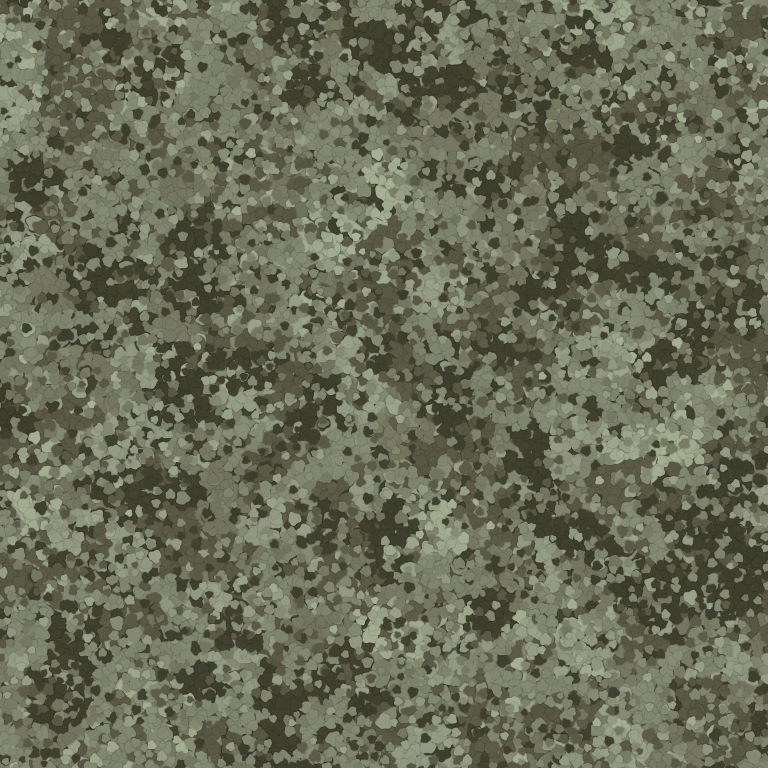
Reproduce this pattern procedurally as a Shadertoy shader.

```glsl
const vec3 UMBER = vec3(0.25, 0.25, 0.18);
const vec3 OLIVE = vec3(0.35, 0.35, 0.27);
const vec3 STONE = vec3(0.46, 0.47, 0.38);
const vec3 LICHEN = vec3(0.51, 0.53, 0.44);
const vec3 SAGE = vec3(0.58, 0.61, 0.52);
const vec3 PALE = vec3(0.63, 0.67, 0.56);

const int LAYERS = 8;
const vec2 PATCH_SCALE = vec2(15.0, 18.0);

// Three random values in 0..1 per cell and seed
vec3 hash3(vec2 cell, float seed) {
    vec3 q = fract(vec3(cell.xyx + seed * 17.3) * vec3(0.1031, 0.1030, 0.0973));
    q += dot(q, q.yxz + 33.33);
    return fract((q.xxy + q.yxx) * q.zyx);
}

// Picks a flat tone; thresholds are cumulative area shares
vec3 tone(float u) {
    if (u < 0.21) return UMBER;
    if (u < 0.41) return OLIVE;
    if (u < 0.56) return STONE;
    if (u < 0.83) return LICHEN;
    if (u < 0.97) return SAGE;
    return PALE;
}

// Random value of the nearest coarse cell, shared by a clump of grains
float patchValue(vec2 p) {
    vec2 q = p * PATCH_SCALE;
    vec2 home = floor(q);
    float nearest = 9.0;
    float value = 0.0;
    for (int y = -1; y <= 1; y++)
    for (int x = -1; x <= 1; x++) {
        vec2 cell = home + vec2(x, y);
        vec3 rnd = hash3(cell, 41.0);
        float d = length(cell + rnd.xy - q);
        if (d < nearest) {
            nearest = d;
            value = rnd.z;
        }
    }
    return value;
}

// Broad drift between light and dark zones
float drift(vec2 p) {
    return sin(p.x * 9.0 + 2.0 * sin(p.y * 7.0)) * 0.5
         + sin(p.y * 13.0 + 1.7 * sin(p.x * 8.0 + 1.0)) * 0.5;
}

// Signed distance to a lobed disc
float grainDistance(vec2 d, float radius, float phase) {
    float a = atan(d.y, d.x);
    float lobes = 0.11 * sin(3.0 * a + phase) + 0.07 * sin(5.0 * a - 2.0 * phase);
    return length(d) - radius * (1.0 + lobes);
}

// Flat colour of one grain, either its own or that of its clump
vec3 grainColour(vec2 centre, vec3 rnd, float clumping) {
    float u = rnd.x < clumping ? patchValue(centre) : rnd.y;
    u = clamp(u + 0.07 * drift(centre), 0.0, 1.0);
    return tone(u) * (1.0 + 0.06 * (rnd.z - 0.5));
}

// Paints one layer of scattered grains over the colour below
vec3 paintGrains(vec3 below, vec2 p, float scale, vec2 radii,
                 float density, float clumping, float soft, float seed) {
    vec2 q = p * scale;
    vec2 home = floor(q);
    float seamWidth = 0.0016 * scale;
    float edge = soft * scale;
    for (int y = -1; y <= 1; y++)
    for (int x = -1; x <= 1; x++) {
        vec2 cell = home + vec2(x, y);
        vec3 place = hash3(cell, seed);
        vec3 look = hash3(cell, seed + 5.0);
        if (fract(place.z * 7.0 + look.z) > density) continue;
        vec2 centre = cell + place.xy;
        float radius = mix(radii.x, radii.y, place.z);
        float d = grainDistance(q - centre, radius, 6.2832 * look.z);
        if (d > seamWidth + edge) continue;
        // Faint dark seam around the rim
        below *= 1.0 - 0.10 * (1.0 - smoothstep(0.0, seamWidth + edge, d));
        float cover = 1.0 - smoothstep(-edge, edge, d);
        if (cover > 0.0)
            below = mix(below, grainColour(centre / scale, look, clumping), cover);
    }
    return below;
}

void mainImage(out vec4 fragColor, in vec2 fragCoord) {
    vec2 p = fragCoord / iResolution.y;
    float soft = max(0.0007, 0.7 / iResolution.y);
    vec3 colour = OLIVE;

    // Large clumped grains first, small loose ones on top
    for (int i = 0; i < LAYERS; i++) {
        float t = float(i) / float(LAYERS - 1);
        float scale = mix(29.0, 70.0, t);
        vec2 radii = mix(vec2(0.48, 0.64), vec2(0.28, 0.46), t);
        float density = mix(1.0, 0.38, t);
        float clumping = mix(0.68, 0.38, t);
        colour = paintGrains(colour, p, scale, radii, density, clumping, soft, float(i) * 3.0 + 1.0);
    }

    // Soft uneven light inside the flat tones
    colour *= 1.0 + 0.02 * sin(p.x * 31.0 + 2.0 * sin(p.y * 23.0));
    fragColor = vec4(colour, 1.0);
}
```
